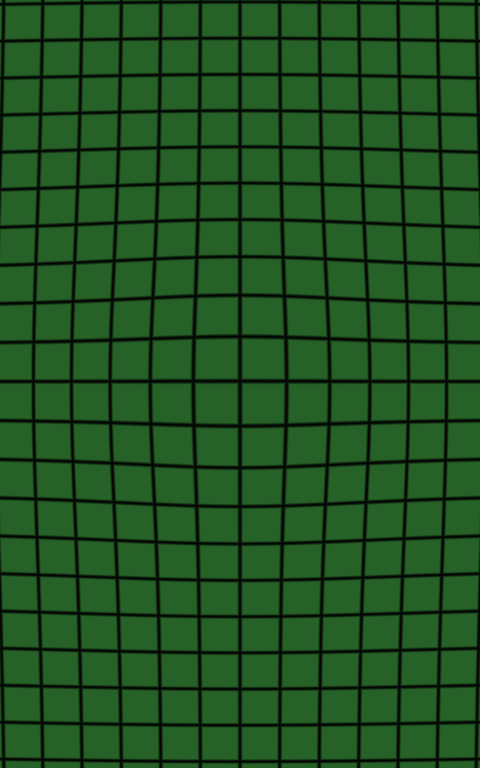
This pattern is drawn by a Shadertoy shader. Its source:

```glsl
// A green board ruled with dark soft lines, bulging outward at its centre.
// Each point is pulled toward the middle by a smooth lens falloff,
// then measured against a plain rectangular grid.

// Magnifying lens: strongest at the centre, fading with squared distance.
vec2 bulge(vec2 p) {
    return p * (1.0 - 0.00718 / (dot(p, p) + 0.0381));
}

// Distance to the nearest grid line on either axis.
float gridDistance(vec2 p, vec2 cell) {
    vec2 toLine = abs(fract(p / cell + 0.5) - 0.5) * cell;
    return min(toLine.x, toLine.y);
}

void mainImage(out vec4 fragColor, in vec2 fragCoord) {
    // Centred coordinates in units of the canvas height
    vec2 p = (fragCoord - 0.5 * iResolution.xy) / iResolution.y;

    // The ruling sits slightly above the centre of the lens
    vec2 gridPoint = bulge(p) - vec2(0.0, 0.003);
    float lineDistance = gridDistance(gridPoint, vec2(0.0503, 0.0482));

    // Soft lines over the flat board
    float board = smoothstep(0.0, max(0.0042, 1.0 / iResolution.y), lineDistance);
    vec3 lineColor = vec3(0.008, 0.02, 0.008);
    vec3 boardColor = vec3(0.15, 0.385, 0.154);
    fragColor = vec4(mix(lineColor, boardColor, board), 1.0);
}
```
